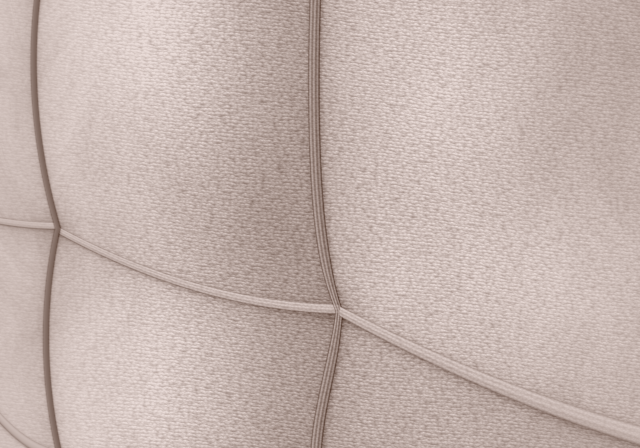
This texture is drawn by a Shadertoy shader. Its source:

```glsl
// Quilted velvet panel: padded ribbed cushions divided by curved corded piping.
#define RIB_PITCH 0.0076
#define RIB_DEPTH 0.075
#define GRAIN_DEPTH 0.24
#define SPECK_DEPTH 0.20
#define MOTTLE_DEPTH 0.042
#define CORD_RIDGES 3.0
#define SHADOW_DEPTH 0.28
#define DEEP_BROWN vec3(0.31, 0.212, 0.165)
#define PALE_ROSE vec3(0.83, 0.77, 0.75)
#define MAIN_KNOT vec2(0.757, 0.306)
#define LEFT_KNOT vec2(0.1287, 0.492)

vec2 hash2(vec2 cell) {
    vec3 h = fract(cell.xyx * vec3(0.1031, 0.1030, 0.0973));
    h += dot(h, h.yzx + 33.33);
    return fract((h.xx + h.yz) * h.zy);
}

// Distance to the nearest scattered cell point
float cellular(vec2 q) {
    vec2 base = floor(q);
    float nearest = 4.0;
    for (int j = -1; j <= 1; j++)
    for (int i = -1; i <= 1; i++) {
        vec2 cell = base + vec2(i, j);
        vec2 offset = cell + hash2(cell) - q;
        nearest = min(nearest, dot(offset, offset));
    }
    return sqrt(nearest);
}

// Cloudy nap made of warped, layered sines
float mottle(vec2 q) {
    float sum = 0.0, gain = 0.5;
    for (int i = 0; i < 6; i++) {
        q += 0.6 * sin(q.yx * 1.3 + float(i) * 1.7);
        sum += gain * sin(q.x) * cos(q.y);
        q = mat2(0.8, 0.6, -0.6, 0.8) * q * 1.9;
        gain *= 0.75;
    }
    return sum;
}

float glow(vec2 p, vec2 center, vec2 radius) {
    vec2 q = (p - center) / radius;
    return exp(-dot(q, q));
}

// Vertical seams give x for a height; horizontal seams give y for an x
float mainSeam(float y) {
    float t = y - MAIN_KNOT.y;
    return t > 0.0 ? 0.696 + 0.061 * exp(-t / 0.16) + 0.03 * t * t * t * t
                   : 0.7587 - 0.054 * smoothstep(-0.04, 0.34, -t);
}

float leftSeam(float y) {
    float t = y - LEFT_KNOT.y;
    return t > 0.0 ? 0.075 + 0.392 * (t - 0.37) * (t - 0.37)
                   : 0.1025 + 0.44 * (t + 0.245) * (t + 0.245);
}

float crossSeam(float x) {
    float s = x - LEFT_KNOT.x, r = x - MAIN_KNOT.x;
    if (s < 0.0) return 0.496 + 0.66 * s * s;
    return r < 0.0 ? 0.487 - 0.542 * s + 0.414 * s * s
                   : 0.306 - 0.535 * r + 0.179 * r * r;
}

// Lays a ridged cord with contact shadows; positive d is the lit side
float layCord(float tone, float d, float halfWidth, float lit, float soft, float ridge) {
    float t = d / halfWidth, edge = abs(t) - 1.0;
    float shadow = exp(-max(edge, 0.0) * 2.0) * (t < 0.0 ? 1.0 : 0.35);
    tone -= SHADOW_DEPTH * shadow;
    float body = lit + 0.11 * t - 0.28 * pow(min(abs(t), 1.0), 4.0);
    body += ridge * cos(t * CORD_RIDGES * 3.1416);
    return mix(tone, body, 1.0 - smoothstep(-soft, soft, abs(d) - halfWidth));
}

// Broad light across the cushions
float cushionTone(vec2 p, float fromMain, float fromLeft, float fromCross) {
    float right = smoothstep(-0.006, 0.006, fromMain);
    float upper = smoothstep(-0.006, 0.006, fromCross);
    float center = 0.94 - 0.30 * smoothstep(-0.40, 0.0, fromMain);
    center += 0.11 * glow(p, vec2(0.34, 0.95), vec2(0.30, 0.24));
    center += 0.08 * glow(p, vec2(0.28, 0.12), vec2(0.24, 0.18));
    center -= 0.08 * glow(p, vec2(0.46, 0.50), vec2(0.22, 0.17));
    float rightTone = 0.84 + 0.12 * glow(p, vec2(0.98, 0.82), vec2(0.20, 0.26));
    rightTone += 0.10 * glow(p, vec2(1.12, 0.36), vec2(0.38, 0.20));
    rightTone -= 0.07 * smoothstep(1.10, 1.43, p.x) * smoothstep(0.35, 0.8, p.y);
    rightTone -= 0.07 * (1.0 - upper);
    rightTone -= 0.15 * exp(-abs(fromMain) / 0.04);
    float tone = mix(center, rightTone, right);
    tone -= 0.14 * exp(-abs(fromLeft) / 0.022);
    tone -= 0.04 * (1.0 - smoothstep(-0.01, 0.01, fromLeft));
    tone -= 0.10 * exp(-abs(fromCross) / 0.04) * (1.0 - 0.5 * upper);
    return tone - 0.12 * glow(p, MAIN_KNOT, vec2(0.05)) - 0.12 * glow(p, LEFT_KNOT, vec2(0.04));
}

void mainImage(out vec4 fragColor, in vec2 fragCoord) {
    vec2 p = fragCoord / iResolution.y;
    float pixel = 1.0 / iResolution.y;
    float fromMain = p.x - mainSeam(p.y);
    float fromLeft = p.x - leftSeam(p.y);
    float fromCross = p.y - crossSeam(p.x);
    float tone = cushionTone(p, fromMain, fromLeft, fromCross) + 0.02;

    // Nap, broken ribs and woven grain, sharpest near the middle
    float focus = mix(0.25, 1.0, smoothstep(0.0, 0.5, p.x)) * (1.0 - 0.4 * smoothstep(0.95, 1.43, p.x));
    float cloud = mottle(p * vec2(14.0, 9.0));
    tone += MOTTLE_DEPTH * cloud * (1.6 - 0.9 * focus);
    float row = p.y + 0.10 * p.x + 0.004 * sin(p.x * 9.0 + p.y * 6.0);
    float grain = cellular(vec2(p.x * 80.0, row / RIB_PITCH));
    float speck = cellular(vec2(p.x * 140.0, row * 210.0) + 37.0);
    float rib = sin(6.2832 * row / RIB_PITCH + 1.2 * cloud + 3.0 * grain);
    tone += focus * (RIB_DEPTH * rib + GRAIN_DEPTH * (0.48 - grain) + SPECK_DEPTH * (0.48 - speck));

    // Horizontal piping, swelling toward the near side
    float near = max(p.x - MAIN_KNOT.x, 0.0);
    float crossWidth = near > 0.0 ? 0.012 + 0.015 * near : 0.0075 + 0.005 * p.x;
    float weave = focus * 0.16 * (0.48 - speck);
    tone = layCord(tone, fromCross, crossWidth, 0.89 + weave, pixel + 0.001, 0.07 * focus);
    float cornerX = min(p.x, 0.15);
    float cornerY = 0.067 - 1.1 * cornerX + 3.6 * cornerX * cornerX;
    tone = layCord(tone, p.y - cornerY, 0.011, 0.88, pixel + 0.003, 0.0);

    // Vertical piping, lit from the left
    tone = layCord(tone, -fromLeft, 0.0058, 0.40, pixel + 0.002, 0.0);
    float mainWidth = 0.0125 - 0.004 * glow(p, MAIN_KNOT, vec2(0.08));
    float mainCord = layCord(tone, -fromMain, mainWidth, 0.56 + weave, pixel, 0.15);
    float knotCover = smoothstep(-0.002, 0.004, near) * (1.0 - smoothstep(0.8, 1.0, abs(fromCross) / crossWidth));
    tone = mix(mainCord, tone, knotCover);

    fragColor = vec4(mix(DEEP_BROWN, PALE_ROSE, clamp(tone, 0.0, 1.15)), 1.0);
}
```
